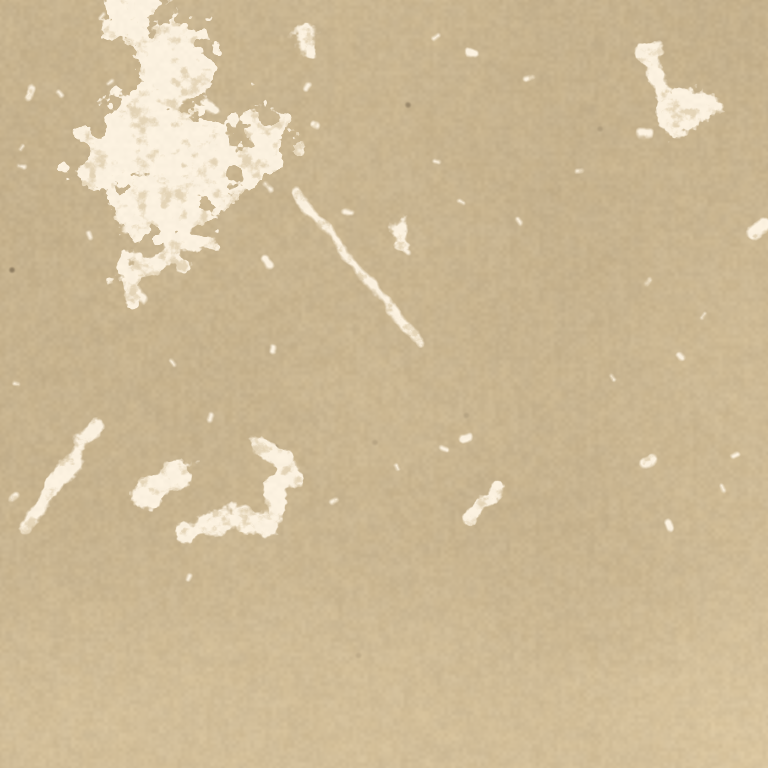
A Shadertoy shader for this texture:

```glsl
// Tan fibrous paper with torn cream chips, a long scratch and scattered flakes.
#define PAPER vec3(0.783, 0.704, 0.560)
#define CREAM vec3(0.985, 0.945, 0.875)
#define WORN vec3(0.885, 0.820, 0.700)
#define SPECK vec3(0.36, 0.30, 0.22)
#define EDGE 0.0026
#define GRAIN 0.075
#define RAGGED 2.0
#define FLAKES 48
#define STROKES 12

float hash(vec2 p) {
    return fract(sin(dot(p, vec2(127.1, 311.7))) * 43758.5453);
}

float noise(vec2 p) {
    vec2 i = floor(p), f = fract(p);
    f = f * f * (3.0 - 2.0 * f);
    return mix(mix(hash(i), hash(i + vec2(1, 0)), f.x),
               mix(hash(i + vec2(0, 1)), hash(i + vec2(1, 1)), f.x), f.y);
}

float fbm(vec2 p) {
    float sum = 0.0, gain = 0.5;
    for (int i = 0; i < 4; i++) {
        sum += gain * noise(p);
        p = p * 2.03 + 17.3;
        gain *= 0.5;
    }
    return sum / 0.9375;
}

float segment(vec2 p, vec2 a, vec2 b) {
    vec2 ab = b - a;
    return length(p - a - ab * clamp(dot(p - a, ab) / dot(ab, ab), 0.0, 1.0));
}

// Signed distance to a stroke whose outline is torn in proportion to its radius
float tornStroke(vec2 p, vec2 a, vec2 b, float radius, vec3 tear) {
    return segment(p + tear.xy * radius, a, b) - radius * (1.0 + tear.z);
}

// Stroke ends (xy to zw) and radii of the large chips
const vec4 strokes[STROKES] = vec4[](
    vec4(0.16, 1.02, 0.235, 0.89), vec4(0.21, 0.87, 0.22, 0.74),
    vec4(0.16, 0.80, 0.32, 0.80), vec4(0.25, 0.69, 0.17, 0.64),
    vec4(0.385, 0.75, 0.548, 0.553), vec4(0.19, 0.35, 0.235, 0.38),
    vec4(0.235, 0.30, 0.34, 0.325), vec4(0.35, 0.325, 0.375, 0.39),
    vec4(0.335, 0.43, 0.365, 0.41), vec4(0.035, 0.31, 0.125, 0.445),
    vec4(0.845, 0.93, 0.87, 0.865), vec4(0.87, 0.855, 0.925, 0.86));
const float radii[STROKES] = float[](0.047, 0.050, 0.047, 0.024, 0.0052, 0.018,
    0.014, 0.015, 0.015, 0.009, 0.013, 0.019);

float chips(vec2 p) {
    vec3 tear = RAGGED * (vec3(fbm(p * 30.0), fbm(p * 30.0 + 41.0),
                               fbm(p * 46.0 + 83.0)) - 0.5);
    float d = 1.0;
    for (int i = 0; i < STROKES; i++)
        d = min(d, tornStroke(p, strokes[i].xy, strokes[i].zw, radii[i], tear));

    // Many tiny flakes and a few larger ones, none near the bottom
    for (int i = 0; i < FLAKES; i++) {
        float id = float(i);
        vec2 center = vec2(hash(vec2(id, 1.7)), mix(0.24, 1.0, hash(vec2(id, 5.3))));
        float radius = mix(0.0022, 0.013, pow(hash(vec2(id, 9.1)), 5.0));
        float angle = 6.2832 * hash(vec2(id, 13.9));
        vec2 reach = radius * 1.3 * vec2(cos(angle), sin(angle));
        d = min(d, tornStroke(p, center - reach, center + reach, radius, tear));
    }
    return d;
}

vec3 paper(vec2 p) {
    // Broad fading: lighter towards the bottom and the right edge
    float tone = 0.045 * (1.0 - smoothstep(0.0, 0.36, p.y))
               + 0.018 * smoothstep(0.7, 1.0, p.x) * (1.0 - smoothstep(0.5, 0.9, p.y))
               + 0.035 * (fbm(p * 4.0) - 0.5);

    // Fine grain with short crossing fibres
    float grain = 0.45 * noise(p * 210.0) + 0.25 * noise(p * 95.0 + 7.0)
                + 0.18 * noise(p * vec2(180.0, 35.0)) + 0.12 * noise(p * vec2(35.0, 180.0));
    tone += GRAIN * (grain - 0.5);
    float tint = 0.012 * (noise(p * 70.0 + 29.0) - 0.5);
    vec3 color = PAPER + tone * vec3(1.0, 1.0, 0.93) + tint * vec3(0.5, 0.0, -1.0);

    // Sparse dark specks
    for (int i = 0; i < 7; i++) {
        float id = float(i);
        vec2 center = vec2(hash(vec2(id, 21.3)), hash(vec2(id, 27.7)));
        float strength = mix(0.15, 0.75, pow(hash(vec2(id, 33.1)), 3.0));
        float spot = 1.0 - smoothstep(0.001, 0.0055, length(p - center));
        color = mix(color, SPECK, strength * spot);
    }
    return color;
}

void mainImage(out vec4 fragColor, in vec2 fragCoord) {
    vec2 p = fragCoord / iResolution.y;
    float d = chips(p);
    float bare = 1.0 - smoothstep(-EDGE, EDGE, d);

    // Worn pits and thin remnants inside the chips
    float pits = smoothstep(0.52, 0.78, fbm(p * 75.0 + 11.0));
    vec3 core = mix(CREAM, WORN, 0.9 * pits);
    core += 0.02 * (noise(p * 190.0 + 3.0) - 0.5);
    fragColor = vec4(mix(paper(p), core, bare), 1.0);
}
```
